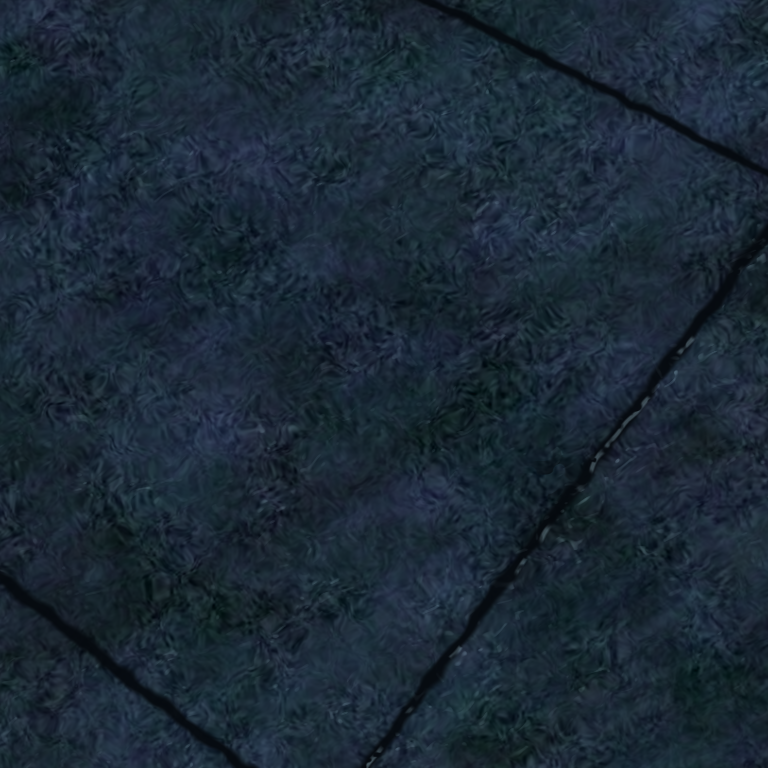
Give the GLSL for this texture, as a Shadertoy shader.

```glsl
// Worn blue-black stone slabs seen at an angle, split by three dark joints.
// Diagonal cloudy stains carry a fine scratchy grain; the joints are
// noisy lines with broken pale chips along their edges.

float hash(vec2 p) {
    return fract(sin(dot(p, vec2(127.1, 311.7))) * 43758.5453);
}

float noise(vec2 p) {
    vec2 i = floor(p), f = fract(p);
    f = f * f * (3.0 - 2.0 * f);
    return mix(mix(hash(i), hash(i + vec2(1, 0)), f.x),
               mix(hash(i + vec2(0, 1)), hash(i + vec2(1, 1)), f.x), f.y);
}

float fbm(vec2 p) {
    float sum = 0.0, amp = 0.5;
    for (int i = 0; i < 5; i++) {
        sum += amp * noise(p);
        p = mat2(0.8, 0.6, -0.6, 0.8) * p * 2.03 + 7.3;
        amp *= 0.5;
    }
    return sum / 0.97;
}

vec2 rotate(vec2 p, float a) {
    return mat2(cos(a), -sin(a), sin(a), cos(a)) * p;
}

// Signed distance to the line through a and b, positive on its left
float lineSide(vec2 p, vec2 a, vec2 b) {
    vec2 d = normalize(b - a);
    return d.x * (p.y - a.y) - d.y * (p.x - a.x);
}

// Short strokes whose direction changes from patch to patch
float scratchyGrain(vec2 p) {
    float falling = noise(rotate(p, 0.6) * vec2(105, 215));
    float rising = noise(rotate(p, -0.9) * vec2(110, 205) + 31.0);
    float upright = noise(p * vec2(200, 115) + 57.0);
    float g = mix(falling, rising, smoothstep(0.4, 0.6, noise(p * 38.0)));
    g = mix(g, upright, smoothstep(0.5, 0.7, noise(p * 31.0 + 11.0)));
    return g - 0.5 + 0.5 * (noise(p * 250.0) - 0.5);
}

// Dark core of a joint with ragged width
float jointMask(float d, float width, vec2 p) {
    float w = width * (0.55 + 0.9 * noise(p * 48.0 + 5.0));
    return 1.0 - smoothstep(w * 0.4, w + 0.003, abs(d));
}

void mainImage(out vec4 fragColor, in vec2 fragCoord) {
    vec2 p = fragCoord / iResolution.xy;
    vec2 warp = vec2(noise(p * 45.0), noise(p * 45.0 + 19.0)) - 0.5;
    vec2 q = p + 0.012 * warp;
    vec2 along = rotate(p, 0.55);

    // Joints
    vec2 r = p + 0.006 * warp;
    float upper = lineSide(r, vec2(0.56, 1.0), vec2(1.0, 0.775));
    float lower = lineSide(r, vec2(0.0, 0.247), vec2(0.312, 0.004));
    float cross1 = lineSide(r, vec2(0.475, 0.0), vec2(1.0, 0.70));
    float rightSlab = smoothstep(0.004, -0.008, cross1);

    // Cloudy stains stretched down to the right
    float cloud = fbm(along * vec2(5, 9) + 3.0) - 0.5;
    float mottling = fbm(along * vec2(17, 27) + 40.0) - 0.5;
    float streaks = fbm(along * vec2(7, 38) + 80.0) - 0.5;
    float light = 0.10 * cloud + 0.09 * mottling;
    light += streaks * mix(0.035, 0.13, rightSlab);

    // Broad dark band and one soft blot
    float band = lineSide(p, vec2(0.0, 0.87), vec2(0.65, 0.44)) + 0.15 * cloud;
    light -= 0.024 * exp(-band * band * 75.0) * (1.0 - rightSlab);
    light -= 0.025 * exp(-dot(p - vec2(0.18, 0.6), p - vec2(0.18, 0.6)) * 500.0);

    // Grain, weaker in smooth patches, with sparse pale flecks
    float rough = mix(0.5, 1.15, smoothstep(0.33, 0.62, fbm(p * 14.0 + 23.0)));
    light += 0.135 * rough * scratchyGrain(q);
    float fleck = smoothstep(0.74, 0.97, noise(rotate(q, 0.5) * vec2(95, 150) + 66.0));
    light += 0.085 * fleck * rough * smoothstep(0.42, 0.65, noise(p * 17.0 + 9.0));

    // Stone colour drifts between teal and violet
    vec3 stone = vec3(0.109, 0.166, 0.216) + light * vec3(0.86, 1.0, 1.0);
    float hue = fbm(p * 11.0 + 51.0) - 0.5 + 0.45 * (noise(q * 75.0 + 13.0) - 0.5);
    stone += hue * vec3(0.045, -0.025, 0.035);
    stone.b += 0.07 * (cloud + mottling);

    // Grime beside the joints, then their cores
    float nearest = min(abs(upper), min(abs(lower), abs(cross1)));
    stone *= 1.0 - 0.28 * exp(-nearest * 75.0);
    float core = max(jointMask(upper, 0.0055, p), jointMask(lower, 0.0085, p));
    core = max(core, jointMask(cross1, 0.0085, p));
    float chipped = smoothstep(0.5, 0.68, noise(q * 85.0 + 4.0));
    vec2 corner = p - vec2(0.72, 0.38);
    core = max(core, 0.8 * chipped * exp(-dot(corner, corner) * 1100.0));
    stone = mix(stone, vec3(0.018, 0.035, 0.055), core * 0.92);

    // Pale chips along the crossing joint and scattered beside it
    float run = dot(p, vec2(0.6, 0.8));
    float edge = cross1 + 0.003 + 0.006 * (noise(vec2(run * 25.0, 2.0)) - 0.5);
    float broken = smoothstep(0.48, 0.72, noise(vec2(run * 42.0, 8.0)));
    float chips = broken * (1.0 - smoothstep(0.001, 0.0045, abs(edge)));
    chips *= smoothstep(0.2, 0.6, noise(q * 140.0));
    chips += 0.5 * fleck * exp(-abs(cross1 + 0.015) * 60.0);
    stone += chips * vec3(0.21, 0.25, 0.26);

    fragColor = vec4(clamp(stone, 0.0, 1.0), 1.0);
}
```
